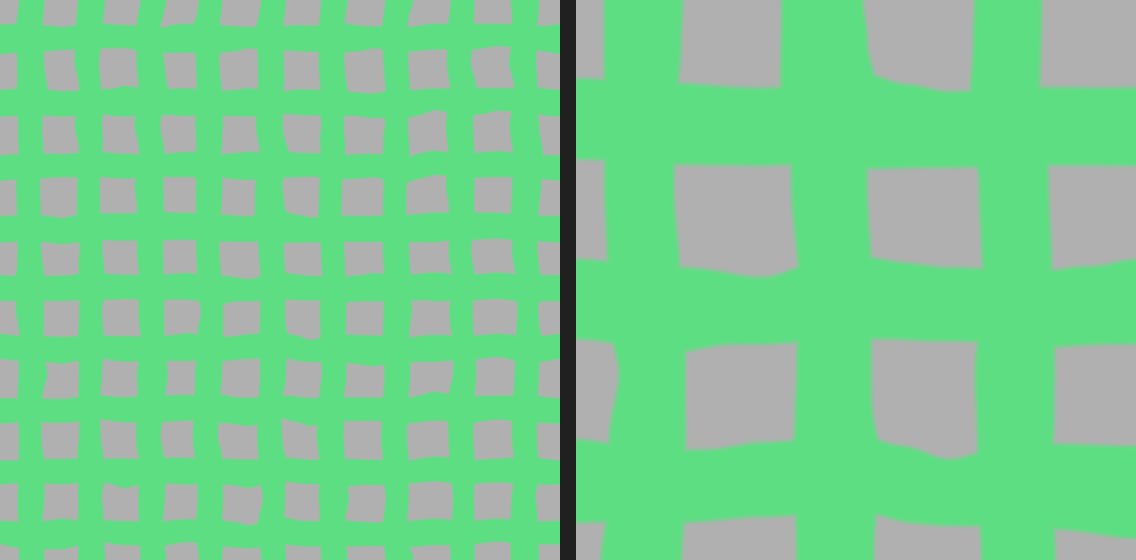
Left: the whole. Right: its middle third, enlarged.
Give the GLSL for this pattern, as a Shadertoy shader.

```glsl
// Seamless lattice of uneven, hand-painted green bands over plain grey.

const float BANDS = 9.0; // bands across and down
const float TAU = 6.2831853;

// Integer hash to the range -1..1
float hash(float knot, float seed) {
    uint h = uint(knot) * 1597u + uint(seed) * 51749u + 977u;
    h = (h ^ (h >> 15)) * 2246822519u;
    h = (h ^ (h >> 13)) * 3266489917u;
    h ^= h >> 16;
    return float(h & 65535u) / 32767.5 - 1.0;
}

// Smooth noise along a band, two knots per cell, wrapping at the canvas edge
float wobble(float along, float seed) {
    float t = along * 2.0;
    float knot = floor(t);
    float a = hash(mod(knot, BANDS * 2.0), seed);
    float b = hash(mod(knot + 1.0, BANDS * 2.0), seed);
    return mix(a, b, smoothstep(0.0, 1.0, t - knot));
}

// Signed distance, in cells, to the nearest band crossing the "across" axis
float bandDistance(float across, float along, float phase, float driftStart, float seed) {
    // Waver shared by every band of this direction
    across += 0.5 - phase + 0.025 * wobble(along, seed);
    float id = mod(floor(across), BANDS);

    // Slow drift in spacing, plus a small offset of each band
    float drift = 0.06 * cos(TAU * (id - driftStart) / BANDS) - 0.05;
    float x = fract(across) - 0.5 - drift - 0.025 * hash(id, seed + 1.0);

    // Each side of the band has its own uneven edge
    float side = step(0.0, x);
    float edge = wobble(along, seed + 2.0 + id * 2.0 + side);
    return abs(x) - 0.206 - 0.06 * edge * abs(edge);
}

void mainImage(out vec4 fragColor, in vec2 fragCoord) {
    vec2 p = fragCoord / iResolution.xy * BANDS;

    float vertical = bandDistance(p.x, p.y, 0.47, 0.0, 10.0);
    float horizontal = bandDistance(p.y, p.x, 0.43, 1.5, 60.0);
    float d = min(vertical, horizontal);

    // Soft painted edge, never thinner than a pixel
    float blur = max(0.02, 0.7 * BANDS / iResolution.y);
    float paint = 1.0 - smoothstep(-blur, blur, d);

    vec3 grey = vec3(0.69);
    vec3 green = vec3(0.37, 0.87, 0.51);
    fragColor = vec4(mix(grey, green, paint), 1.0);
}
```
